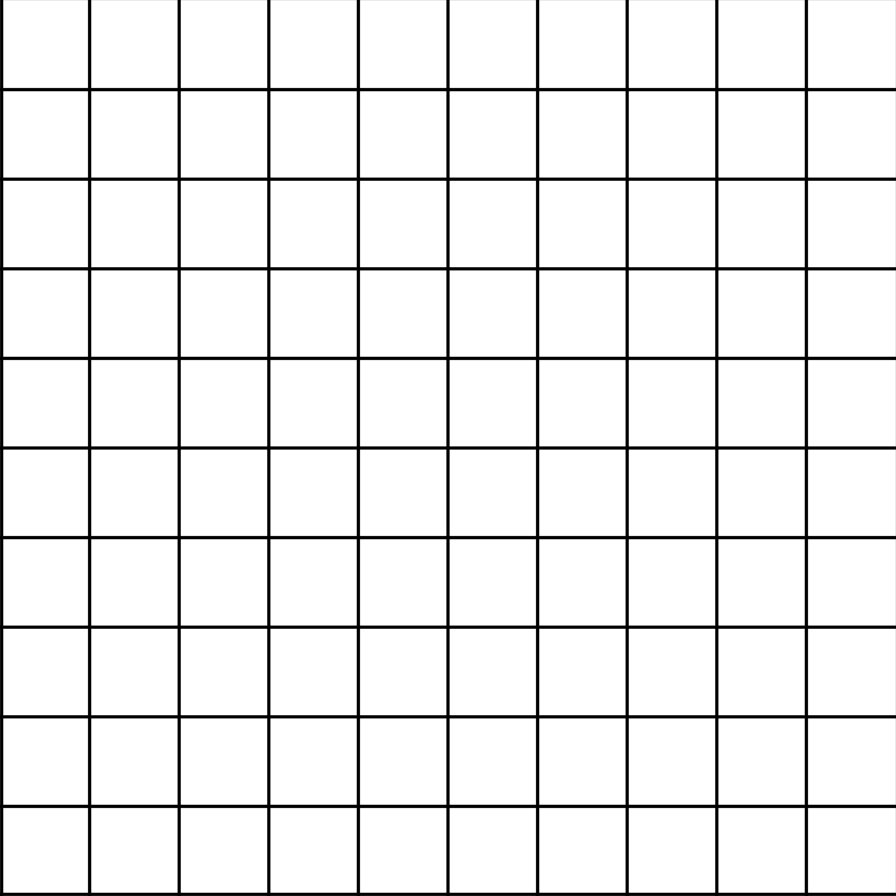
This pattern is drawn by a Shadertoy shader. Its source:

```glsl
// Square ruled grid: thin black lines on white paper, ten cells each way.
// Each axis finds its nearest line and turns the distance into soft coverage.
// The line on the tile seam lies wholly inside the left and bottom edges.

#define CELLS 10.0          // repeats across and down
#define LINE_WIDTH 0.0036   // line thickness, in canvas widths
#define FILTER_WIDTH 1.2    // edge smoothing, in pixel footprints
#define PAPER vec3(1.0)
#define INK vec3(0.0)

// Centre of the nearest line on each axis, in canvas units
vec2 nearestLine(vec2 uv) {
    vec2 index = floor(uv * CELLS + 0.5);
    // Lines 0 and CELLS are the same one after wrapping: keep it on one side
    vec2 onSeam = 1.0 - step(0.5, mod(index, CELLS));
    return index / CELLS + onSeam * 0.5 * LINE_WIDTH;
}

// Share of the filter footprint covered by a line at the given distance
vec2 lineCoverage(vec2 dist, vec2 footprint) {
    vec2 halfLine = vec2(0.5 * LINE_WIDTH);
    vec2 right = min(dist + 0.5 * footprint, halfLine);
    vec2 left = max(dist - 0.5 * footprint, -halfLine);
    return clamp((right - left) / footprint, 0.0, 1.0);
}

void mainImage(out vec4 fragColor, in vec2 fragCoord) {
    vec2 uv = fragCoord / iResolution.xy;
    vec2 footprint = FILTER_WIDTH / iResolution.xy;

    // Vertical and horizontal lines, joined as a union at the crossings
    vec2 cover = lineCoverage(abs(uv - nearestLine(uv)), footprint);
    float ink = 1.0 - (1.0 - cover.x) * (1.0 - cover.y);

    fragColor = vec4(mix(PAPER, INK, ink), 1.0);
}
```
